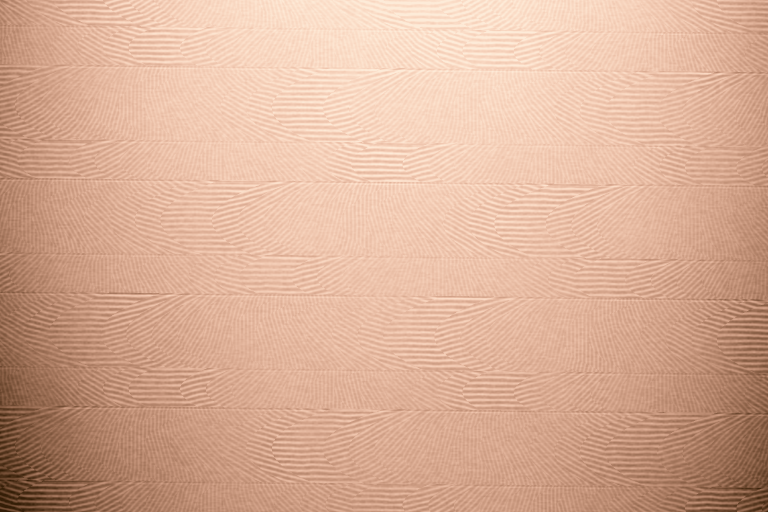
This texture is drawn by a WebGL 1 fragment shader. Its source:

```glsl
precision highp float;
// Embossed peach wallpaper: staggered bands of fanning grooves under a soft lamp glow.
uniform vec2 u_resolution;

// Layout, in units of the canvas height
const float REPEAT_X = 0.652;     // width of one fan repeat
const float REPEAT_Y = 0.222;     // one tall band plus one short band
const float TALL_SHARE = 0.655;   // part of REPEAT_Y taken by the tall band
const float FIRST_BAND = 0.125;   // top of the first whole tall band
const float FAN_X = 0.531;        // tip of the fan in that band
const float SHORT_SHIFT = 0.155;  // fan offset in the short band
const float ROW_SHIFT = REPEAT_X / 3.0;
const float TILT = 0.0105;
const float TALL_BULGE = 0.39;
const float SHORT_BULGE = 0.18;

// Grooves
const float SECTORS = 13.0;
const float WIDE_GROOVE = 0.0109;
const float FINE_GROOVE = 0.0076;
const float STRONG_RELIEF = 0.85;
const float FAINT_RELIEF = 0.32;
const float SEAM_RELIEF = 0.65;
const float GRAIN = 0.75;

// Colour ramp over tone 0..5: shadow + slope * t - bend * t * t
const vec3 SHADOW = vec3(0.57, 0.40, 0.30);
const vec3 SLOPE = vec3(0.140, 0.117, 0.115);
const vec3 BEND = vec3(0.0116, 0.005, 0.004);

const float PI = 3.14159;

float hash(vec2 p) {
  vec3 q = fract(vec3(p.xyx) * 0.1031);
  q += dot(q, q.yzx + 33.33);
  return fract((q.x + q.y) * q.z);
}

float noise(vec2 p) {
  vec2 i = floor(p);
  vec2 f = fract(p);
  f = f * f * (3.0 - 2.0 * f);
  return mix(mix(hash(i), hash(i + vec2(1.0, 0.0)), f.x),
             mix(hash(i + vec2(0.0, 1.0)), hash(i + vec2(1.0, 1.0)), f.x), f.y);
}

// Lamp light: bright at the top centre, falling off to sides and corners
float lampTone(vec2 uv) {
  vec2 c = uv - vec2(0.52, 0.5);
  vec2 s = c * c;
  return 3.85 + 3.4 * c.y - 8.0 * s.x - 16.0 * s.x * s.x - 14.0 * s.x * s.y;
}

// Signed light and shade of the pressed grooves and band seams
float relief(vec2 p) {
  float depth = 1.0 - p.y - TILT * p.x;
  float rows = (depth - FIRST_BAND) / REPEAT_Y;
  float row = floor(rows);
  float v = rows - row;
  float isShort = step(TALL_SHARE, v);
  float bandTop = isShort * TALL_SHARE;
  float bandSize = mix(TALL_SHARE, 1.0 - TALL_SHARE, isShort);
  float across = (v - bandTop) / bandSize;

  // Curved sectors, each turning the grooves a little further
  float lean = across - 0.55;
  float tip = FAN_X - row * ROW_SHIFT + isShort * SHORT_SHIFT;
  float bulge = mix(TALL_BULGE, SHORT_BULGE, isShort) * lean * lean;
  float sector = floor(fract((p.x - tip - bulge) / REPEAT_X) * SECTORS);
  float angle = PI * max(sector - 1.0, 0.0) / (SECTORS - 1.0);
  float steep = abs(sin(angle));

  // Grooves with slight waviness and uneven pressing
  vec2 q = vec2(p.x, -depth);
  float spacing = mix(WIDE_GROOVE, FINE_GROOVE, steep);
  float wobble = 0.22 * (noise(p * 34.0) - 0.5);
  float phase = dot(q, vec2(-sin(angle), cos(angle))) / spacing + wobble;
  float wave = sin(2.0 * PI * phase);
  float groove = wave + 0.25 * (wave * wave - 0.5);
  float wear = 0.6 + 0.8 * noise(p * 13.0 + 7.0);
  float strength = mix(STRONG_RELIEF, FAINT_RELIEF, smoothstep(0.0, 0.9, steep));

  // Seam along the top of each band: shade, then a lit lip
  float below = (v - bandTop) * REPEAT_Y;
  float seam = smoothstep(0.002, 0.0, abs(below - 0.005))
             - smoothstep(0.0025, 0.0, abs(below - 0.0015));
  float seamStrength = SEAM_RELIEF * mix(1.0, 0.6, isShort);
  return wear * (groove * strength + seam * seamStrength);
}

// Fine woven fibres and soft mottling of the paper
float paper(vec2 p) {
  float fibres = noise(p * vec2(110.0, 330.0)) - 0.5;
  float specks = noise(p * 260.0 + 40.0) - 0.5;
  float mottling = noise(p * 9.0 + 3.0) - 0.5;
  return GRAIN * (0.7 * fibres + 0.5 * specks + 0.3 * mottling);
}

void main() {
  vec2 p = gl_FragCoord.xy / u_resolution.y;

  // Average four samples to smooth the edges
  float pressed = 0.0;
  for (int i = 0; i < 4; i++) {
    float k = float(i);
    vec2 offset = vec2(mod(k, 2.0), floor(k / 2.0)) * 0.5 - 0.25;
    pressed += 0.25 * relief(p + offset / u_resolution.y);
  }

  float tone = lampTone(gl_FragCoord.xy / u_resolution) + pressed + paper(p);
  tone = clamp(tone, -2.2, 6.0);
  gl_FragColor = vec4(clamp(SHADOW + SLOPE * tone - BEND * tone * tone, 0.0, 1.0), 1.0);
}
```
